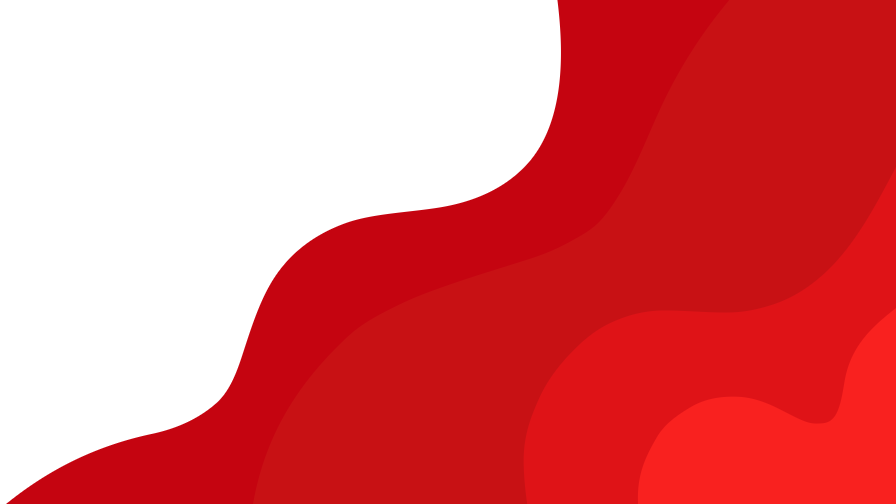
Give the GLSL for this background, as a WebGL 2 fragment shader.

```glsl
#version 300 es
precision highp float;

uniform vec2 u_resolution;
out vec4 fragColor;

const vec3 PAPER   = vec3(1.0);
const vec3 CRIMSON = vec3(0.772, 0.016, 0.064);
const vec3 RED     = vec3(0.785, 0.067, 0.080);
const vec3 SCARLET = vec3(0.875, 0.073, 0.092);
const vec3 BRIGHT  = vec3(0.976, 0.130, 0.120);

// Wave knots: x and y in percent of the canvas height, heading in degrees.
const int KNOTS = 10;
const vec3 OUTER_WAVE[KNOTS] = vec3[KNOTS](
    vec3(1.2, 0.0, 39.0), vec3(30.1, 13.9, 12.0), vec3(42.8, 19.9, 41.0),
    vec3(48.1, 29.6, 72.0), vec3(54.9, 45.6, 55.0), vec3(68.5, 55.7, 20.0),
    vec3(87.0, 58.8, 9.0), vec3(103.9, 66.7, 45.0), vec3(111.3, 89.6, 90.0),
    vec3(110.6, 100.0, 97.0));
const vec3 MIDDLE_WAVE[KNOTS] = vec3[KNOTS](
    vec3(50.2, 0.0, 80.0), vec3(69.1, 33.3, 43.0), vec3(79.3, 39.6, 26.0),
    vec3(90.0, 43.8, 19.0), vec3(105.6, 48.8, 18.0), vec3(113.2, 52.1, 29.0),
    vec3(118.5, 55.6, 44.0), vec3(122.7, 61.1, 58.0), vec3(131.9, 80.3, 64.0),
    vec3(144.7, 100.0, 50.0));
const vec3 INNER_WAVE[KNOTS] = vec3[KNOTS](
    vec3(104.6, 0.0, 98.0), vec3(103.9, 8.6, 90.0), vec3(106.9, 20.8, 66.0),
    vec3(113.4, 30.1, 46.0), vec3(121.5, 36.1, 24.0), vec3(131.9, 38.4, 0.0),
    vec3(144.7, 38.0, 1.0), vec3(152.8, 39.4, 17.0), vec3(162.0, 44.4, 39.0),
    vec3(177.8, 66.9, 62.0));
const vec3 CORNER_WAVE[KNOTS] = vec3[KNOTS](
    vec3(126.6, 0.0, 93.0), vec3(130.3, 13.2, 60.0), vec3(137.0, 19.2, 31.0),
    vec3(145.4, 21.3, 0.0), vec3(152.8, 19.7, -23.0), vec3(159.7, 16.4, -20.0),
    vec3(163.0, 16.0, 3.0), vec3(166.4, 19.0, 70.0), vec3(167.6, 24.5, 80.0),
    vec3(177.8, 38.9, 38.0));

// Rotate by 45 degrees: x runs along the rising diagonal, y across it.
vec2 toDiagonal(vec2 p) {
    return vec2(p.x + p.y, p.y - p.x) * inversesqrt(2.0);
}

float headingSlope(float degrees) {
    return tan(radians(degrees - 45.0));
}

// Signed distance to a Hermite wave, negative on its lower right side.
float waveDistance(vec2 p, vec3 knots[KNOTS]) {
    vec2 q = toDiagonal(p);

    // Find the segment that spans this place on the diagonal.
    vec3 start = knots[0];
    vec3 end = knots[1];
    for (int i = 1; i < KNOTS - 1; i++) {
        if (q.x > toDiagonal(knots[i].xy).x) {
            start = knots[i];
            end = knots[i + 1];
        }
    }
    vec2 a = toDiagonal(start.xy);
    vec2 b = toDiagonal(end.xy);
    float span = b.x - a.x;
    float rise = b.y - a.y;
    float m0 = headingSlope(start.z) * span;
    float m1 = headingSlope(end.z) * span;

    // Cubic height and slope, continued straight past both ends.
    float u = clamp((q.x - a.x) / span, 0.0, 1.0);
    float c2 = 3.0 * rise - 2.0 * m0 - m1;
    float c3 = m0 + m1 - 2.0 * rise;
    float slope = (m0 + u * (2.0 * c2 + 3.0 * c3 * u)) / span;
    float height = a.y + u * (m0 + u * (c2 + u * c3));
    height += slope * (q.x - a.x - u * span);
    return (q.y - height) * inversesqrt(1.0 + slope * slope);
}

// Paint one layer under its wave with a one-pixel soft edge.
vec3 paintLayer(vec3 base, vec3 tint, float dist) {
    float pixel = 100.0 / u_resolution.y;
    return mix(base, tint, clamp(0.5 - dist / pixel, 0.0, 1.0));
}

void main() {
    vec2 p = 100.0 * gl_FragCoord.xy / u_resolution.y;
    vec3 color = PAPER;
    color = paintLayer(color, CRIMSON, waveDistance(p, OUTER_WAVE));
    color = paintLayer(color, RED, waveDistance(p, MIDDLE_WAVE));
    color = paintLayer(color, SCARLET, waveDistance(p, INNER_WAVE));
    color = paintLayer(color, BRIGHT, waveDistance(p, CORNER_WAVE));
    fragColor = vec4(color, 1.0);
}
```
